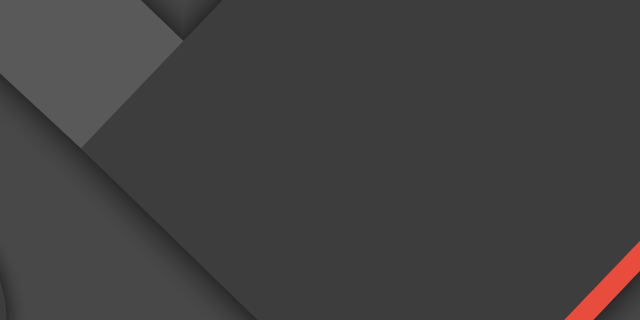
Write a Shadertoy shader that draws this background.

```glsl
// Overlapping diagonal paper sheets in dark greys with a red trim stripe.
// Sheets are intersections of half planes; their distance fields give
// both the smooth edges and the soft shadows on the backdrop.

const vec3 BACKDROP = vec3(0.282);
const vec3 PANEL = vec3(0.240);
const vec3 STRIP = vec3(0.350);
const vec3 RED = vec3(0.910, 0.300, 0.240);

// Signed distance to the line a-b, negative on its left side
float halfPlane(vec2 p, vec2 a, vec2 b) {
    vec2 dir = normalize(b - a);
    return dot(p - a, vec2(dir.y, -dir.x));
}

// Antialiased coverage of a shape with signed distance d
float coverage(float d, float pixel) {
    return clamp(0.5 - d / pixel, 0.0, 1.0);
}

// Brightness left beside a shape that casts a soft shadow
float shadow(float d, float reach, float strength) {
    float fade = 1.0 - clamp(d / reach, 0.0, 1.0);
    return 1.0 - strength * fade * fade;
}

void mainImage(out vec4 fragColor, in vec2 fragCoord) {
    // Canvas height is one unit
    vec2 p = fragCoord / iResolution.y;
    float pixel = 1.0 / iResolution.y;

    // Corner shared by the panel and the lighter strip
    vec2 corner = vec2(0.2526, 0.5365);

    // Large panel, ending at the outer side of the red trim
    float panelLower = halfPlane(p, corner, vec2(0.8047, 0.0));
    float panelUpper = halfPlane(p, vec2(0.6953, 1.0), corner);
    float trimOuter = halfPlane(p, vec2(1.8542, 0.0), vec2(2.0, 0.1536));
    float trimInner = halfPlane(p, vec2(1.7630, 0.0), vec2(2.0, 0.2474));
    float panel = max(max(panelLower, panelUpper), trimOuter);

    // Lighter strip, partly hidden beneath the panel
    float stripLower = halfPlane(p, vec2(0.0, 0.7708), corner);
    float stripUpper = halfPlane(p, vec2(0.5729, 0.8724), vec2(0.4401, 1.0));
    float strip = max(stripLower, stripUpper);

    // Disc peeking in at the lower left
    float disc = length(p - vec2(-0.37, 0.0)) - 0.39;

    // Backdrop and shadows, then the sheets from back to front
    vec3 color = BACKDROP * shadow(disc, 0.07, 0.38);
    color = mix(color, PANEL, coverage(disc, pixel));
    color *= shadow(min(panel, strip), 0.12, 0.42);
    color = mix(color, STRIP, coverage(strip, pixel));
    vec3 panelColor = mix(RED, PANEL, coverage(trimInner, pixel));
    color = mix(color, panelColor, coverage(panel, pixel));

    fragColor = vec4(color, 1.0);
}
```
